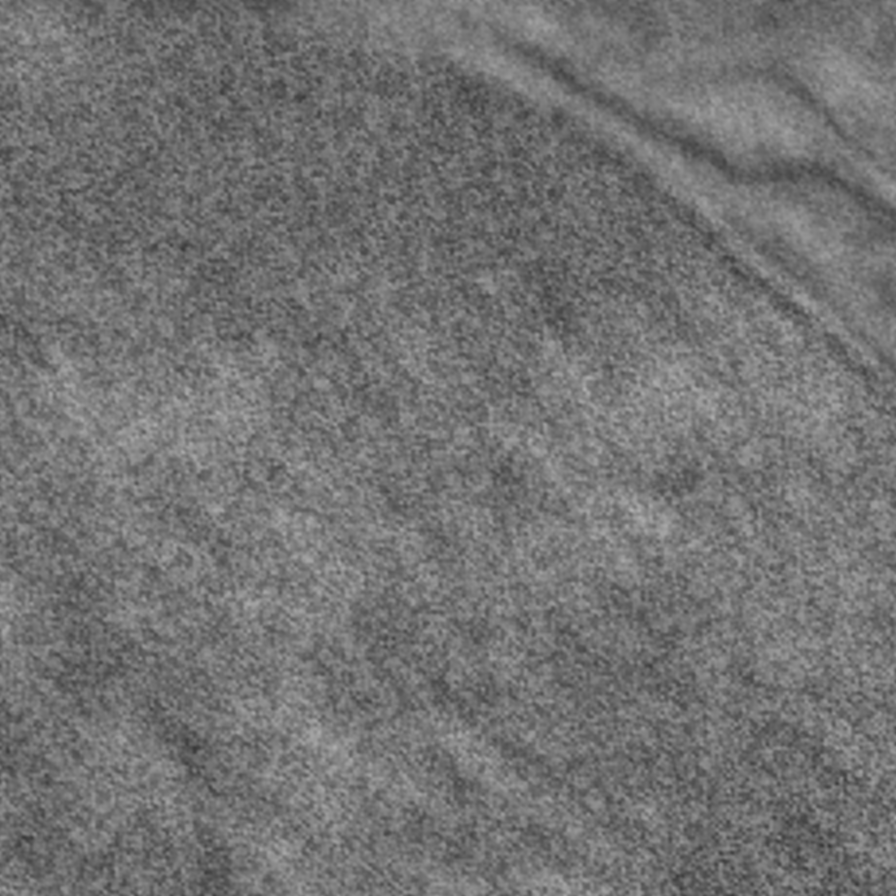
Write a WebGL 2 fragment shader that draws this texture.

```glsl
#version 300 es
precision highp float;

#define BASE_TONE 0.456
#define GRAIN_SCALE 200.0
#define GRAIN_CONTRAST 0.080
#define STREAK_SCALE 17.0
#define STREAK_CONTRAST 0.050
#define CLOUD_SCALE 4.5
#define CLOUD_CONTRAST 0.042
#define FOLD_DEPTH 0.105
#define FOLD_WIDTH 0.013
#define HOLLOW_DEPTH 0.045
#define STREAK_DIR vec2(0.78, -0.626)

uniform vec2 u_resolution;
out vec4 fragColor;

float hash(vec2 p) {
    return fract(sin(dot(p, vec2(12.9898, 78.233))) * 43758.5453);
}

// Value noise from -1 to 1
float noise(vec2 p) {
    vec2 cell = floor(p);
    vec2 f = fract(p);
    f = f * f * (3.0 - 2.0 * f);
    float low = mix(hash(cell), hash(cell + vec2(1.0, 0.0)), f.x);
    float high = mix(hash(cell + vec2(0.0, 1.0)), hash(cell + 1.0), f.x);
    return 2.0 * mix(low, high, f.y) - 1.0;
}

float fbm(vec2 p) {
    float sum = 0.0;
    float amplitude = 1.0;
    for (int i = 0; i < 3; i++) {
        sum += amplitude * noise(p);
        p = mat2(1.6, 1.2, -1.2, 1.6) * p + 7.3;
        amplitude *= 0.55;
    }
    return sum;
}

// Soft line at zero offset
float band(float offset, float width) {
    return exp(-offset * offset / (width * width));
}

// Depth below the top edge of the long lower fold
float lowerFold(float x) {
    float t = x - 0.5;
    return 0.085 + t * (0.4 + 0.6 * t);
}

// Depth of the fold under the bright crest
float upperFold(float x) {
    return 0.015 + 0.55 * (x - 0.5) - 0.05 * smoothstep(0.82, 0.92, x);
}

// Depth of the thin fold above the bright crest
float rimFold(float x) {
    return 0.086 + 0.12 * smoothstep(0.85, 1.03, x);
}

float folds(float x, float depth) {
    float wobbled = depth + 0.006 * noise(vec2(x * 16.0, depth * 9.0));
    float lower = wobbled - lowerFold(x);
    float upper = wobbled - upperFold(x);
    float rim = wobbled - rimFold(x);
    float right = smoothstep(0.76, 0.84, x);
    float fade = smoothstep(0.32, 0.58, x);

    // Dark creases
    float tone = -0.95 * fade * band(lower - 0.018 * right, FOLD_WIDTH * 1.2);
    tone -= 0.85 * right * band(lower + 0.024, FOLD_WIDTH * 0.9);
    tone -= smoothstep(0.45, 0.7, x) * band(upper, FOLD_WIDTH);
    tone -= 0.85 * smoothstep(0.68, 0.84, x) * band(rim, FOLD_WIDTH * 0.85);

    // Bright crests
    float swell = band(x - 0.83, 0.12);
    tone += 0.95 * fade * band(upper + 0.034 + 0.014 * swell, 0.019 + 0.012 * swell);
    tone += 0.45 * fade * band(lower + 0.034 - 0.03 * right, 0.014);
    tone += 0.35 * right * band(lower + 0.065, 0.025);
    return FOLD_DEPTH * tone;
}

void main() {
    vec2 uv = gl_FragCoord.xy / u_resolution;
    float depth = 1.0 - uv.y;
    vec2 across = vec2(-STREAK_DIR.y, STREAK_DIR.x);
    vec2 aligned = vec2(dot(uv, STREAK_DIR), dot(uv, across));

    // Broad light and dark areas
    float drift = fbm(uv * 5.0 + 3.0);
    float hollow = smoothstep(-0.02, 0.03, depth - lowerFold(uv.x))
                 * (1.0 - smoothstep(0.22, 0.40, depth + 0.035 * drift));
    float corner = smoothstep(1.55, 1.9, uv.x + depth);
    float paleSide = band(uv.x, 0.35) * band(depth - 0.5, 0.25);
    float tone = BASE_TONE - HOLLOW_DEPTH * (hollow + 0.7 * corner - 0.5 * paleSide);
    tone += 0.08 * band(length(uv - vec2(0.04, 0.94)), 0.045);
    tone -= 0.07 * band(depth, 0.02) * band(uv.x - 0.25, 0.14);

    // Cloudy mottling and slanted streaks
    float rough = 1.0 - 0.7 * hollow;
    tone += CLOUD_CONTRAST * rough * fbm(aligned * CLOUD_SCALE * vec2(1.0, 1.7) + 11.0);
    tone += STREAK_CONTRAST * rough * fbm(aligned * STREAK_SCALE * vec2(0.8, 1.8) + 5.0);
    float pits = smoothstep(0.45, 0.95, noise(aligned * vec2(17.0, 26.0) + 31.0));
    tone -= 0.05 * rough * pits;

    tone += folds(uv.x, depth);

    // Fine grain, smoother on the folded side
    float foldedSide = 1.0 - smoothstep(-0.04, 0.02, depth - lowerFold(uv.x));
    float grain = noise(aligned * GRAIN_SCALE * vec2(0.8, 1.1))
                + noise(uv * GRAIN_SCALE * 1.15 + 47.0);
    tone += GRAIN_CONTRAST * (1.0 - 0.4 * foldedSide + 0.2 * corner) * grain;

    fragColor = vec4(vec3(clamp(tone, 0.0, 1.0)), 1.0);
}
```
